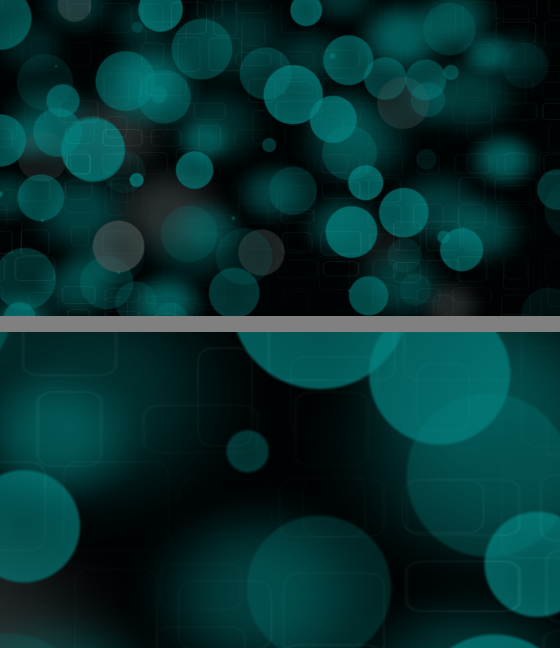
Top: the whole. Bottom: its middle third, enlarged.
Give the GLSL for this background, as a Shadertoy shader.

```glsl
// Teal bokeh on near-black: broad blurred glows lie under crisp translucent discs,
// scattered by a low-discrepancy sequence with hashed jitter and denser to the left.
// Faint rounded circuit traces cover the whole canvas.

const vec3 TEAL = vec3(0.008, 0.51, 0.50);
const vec3 GREY = vec3(0.29, 0.33, 0.33);

float hash(float n) {
    return fract(sin(n * 12.9898) * 43758.5453);
}

float hash2(vec2 p) {
    return fract(sin(dot(p, vec2(127.1, 311.7))) * 43758.5453);
}

// Even but irregular position; y spans 0..1, x spans the canvas width
vec2 scatter(float i, float seed, float aspect) {
    vec2 q = fract(seed * 0.37 + i * vec2(0.7549, 0.5698));
    q += 0.16 * (vec2(hash(i + seed), hash(i + seed + 71.3)) - 0.5);
    q.x = pow(max(q.x, 0.0), 1.25);
    return vec2(q.x * aspect, mix(-0.03, 1.0, q.y));
}

// Outlines of random rounded boxes, one per grid cell
float traces(vec2 p, float cell, float seed) {
    vec2 g = p / cell + seed;
    vec2 id = floor(g);
    float h = hash2(id);
    vec2 halfSize = mix(vec2(0.24), vec2(0.49), vec2(hash2(id + 17.0), hash2(id + 43.0)));
    float corner = 0.13;
    vec2 q = abs(fract(g) - 0.5) - halfSize + corner;
    float d = length(max(q, 0.0)) + min(max(q.x, q.y), 0.0) - corner;
    float width = max(0.0022, 1.0 / iResolution.y);
    float line = 1.0 - smoothstep(0.0, width, abs(d) * cell);
    return line * step(0.4, h) * h;
}

void mainImage(out vec4 fragColor, in vec2 fragCoord) {
    vec2 p = fragCoord / iResolution.y;
    float aspect = iResolution.x / iResolution.y;
    float pixel = 1.0 / iResolution.y;
    vec3 col = vec3(0.0, 0.012, 0.013);

    // Out-of-focus glows
    for (int i = 0; i < 38; i++) {
        float n = float(i);
        vec2 c = scatter(n, 5.0, aspect);
        float r = mix(0.09, 0.2, hash(n + 210.0));
        float glow = 1.0 - smoothstep(0.15 * r, r, length((p - c) * vec2(0.9, 1.1)));
        float strength = mix(0.2, 0.75, hash(n + 320.0));
        bool grey = i % 9 == 4;
        col = mix(col, grey ? GREY * 0.85 : TEAL, glow * strength * (grey ? 0.8 : 1.0));
    }

    // Sharp discs, slightly denser towards the rim; the last ones are tiny
    for (int i = 0; i < 66; i++) {
        float n = float(i);
        bool tiny = i >= 50;
        vec2 c = scatter(n, 13.0, aspect);
        float size = hash(n + 430.0);
        float r = tiny ? mix(0.004, 0.035, size * size * size) : mix(0.05, 0.102, size);
        float d = length(p - c);
        float edge = max(0.0025, pixel);
        float disc = 1.0 - smoothstep(r - edge, r + edge, d);
        float alpha = mix(0.1, 0.74, hash(n + 540.0));
        alpha *= 0.86 + 0.14 * d / r;
        bool grey = !tiny && i % 10 == 3;
        col = mix(col, grey ? GREY : TEAL, disc * alpha);
    }

    // Circuit traces, fading in and out across the canvas
    float fade = 0.6 + 0.4 * sin(p.x * 5.0 + 2.0 * sin(p.y * 6.0));
    float lines = traces(p, 0.115, 3.3) + traces(p * vec2(0.6, 1.0), 0.083, 8.7);
    col += vec3(0.045, 0.06, 0.06) * lines * fade;

    // Darker top and bottom corners on the right
    vec2 uv = p / vec2(aspect, 1.0);
    col *= 1.0 - 0.25 * smoothstep(0.6, 1.0, uv.x) * smoothstep(0.2, 0.5, abs(uv.y - 0.5));

    fragColor = vec4(col, 1.0);
}
```
